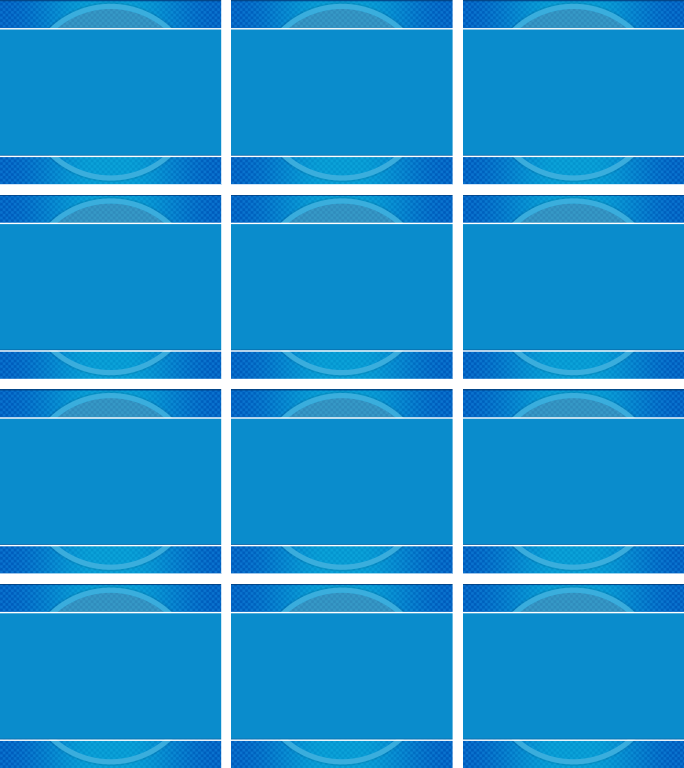
Give the GLSL for this pattern, as a Shadertoy shader.

```glsl
// Grid of 3 by 4 blue cards with checkered bands and a ring behind a flat centre panel.

// Box-filtered step: 0 below the edge, 1 above it, one pixel wide.
float edge(float x, float at, float px) {
    return clamp((x - at) / px + 0.5, 0.0, 1.0);
}

// Box-filtered coverage of the interval from a to b.
float span(float x, float a, float b, float px) {
    return edge(x, a, px) - edge(x, b, px);
}

// Soft checkerboard in -1..1 with squares of the given side.
float checker(vec2 p, float side) {
    vec2 wave = sin(p * 3.14159 / side);
    return clamp(wave.x * wave.y * 1.7, -1.0, 1.0);
}

// Blue gradient, checks and ring that show above and below the panel.
vec3 bandColour(vec2 p, float px) {
    vec2 fromCentre = p - vec2(110.6, 92.2);
    float radius = length(fromCentre);
    float upper = 1.0 - step(92.0, p.y);

    float glow = 1.0 - smoothstep(15.0, 108.0, abs(fromCentre.x));
    vec3 colour = mix(vec3(0.015, 0.40, 0.77), vec3(0.03, 0.61, 0.83), glow);

    // Grey tint inside the upper part of the ring
    float disc = 1.0 - edge(radius, 83.4, px);
    colour = mix(colour, vec3(0.22, 0.57, 0.75), disc * upper * 0.9);
    colour += checker(p, 2.75) * mix(0.045, 0.025, glow) * vec3(0.5, 1.0, 0.8);

    // Translucent ring with a faint shade along its outer rim
    float rim = span(radius, 88.3, 90.0, px);
    colour *= 1.0 - 0.07 * rim;
    return mix(colour, vec3(0.25, 0.69, 0.87), 0.9 * span(radius, 83.2, 88.4, px));
}

void mainImage(out vec4 fragColor, in vec2 fragCoord) {
    // Layout units: the canvas is 684 by 768, with y running down
    vec2 uv = fragCoord / iResolution.xy;
    vec2 canvas = vec2(uv.x, 1.0 - uv.y) * vec2(684.0, 768.0);
    float px = 684.0 / iResolution.x;

    vec2 p = mod(canvas, vec2(231.4, 194.6));
    vec3 colour = bandColour(p, px);

    // Flat panel, its dark upper hairlines and white borders
    colour = mix(colour, vec3(0.04, 0.55, 0.80), span(p.y, 29.0, 155.5, px));
    colour = mix(colour, vec3(0.02, 0.34, 0.58), 0.8 * span(p.y, 154.9, 155.8, px));
    colour = mix(colour, vec3(0.01, 0.25, 0.50), 0.85 * span(p.y, -2.0, 1.3, px));
    float lines = span(p.y, 28.1, 29.5, px) + span(p.y, 155.7, 157.1, px);
    colour = mix(colour, vec3(1.0), lines);

    // White gutters between cards
    float gutter = max(edge(p.x, 221.2, px), edge(p.y, 184.2, px));
    fragColor = vec4(mix(colour, vec3(1.0), gutter), 1.0);
}
```
